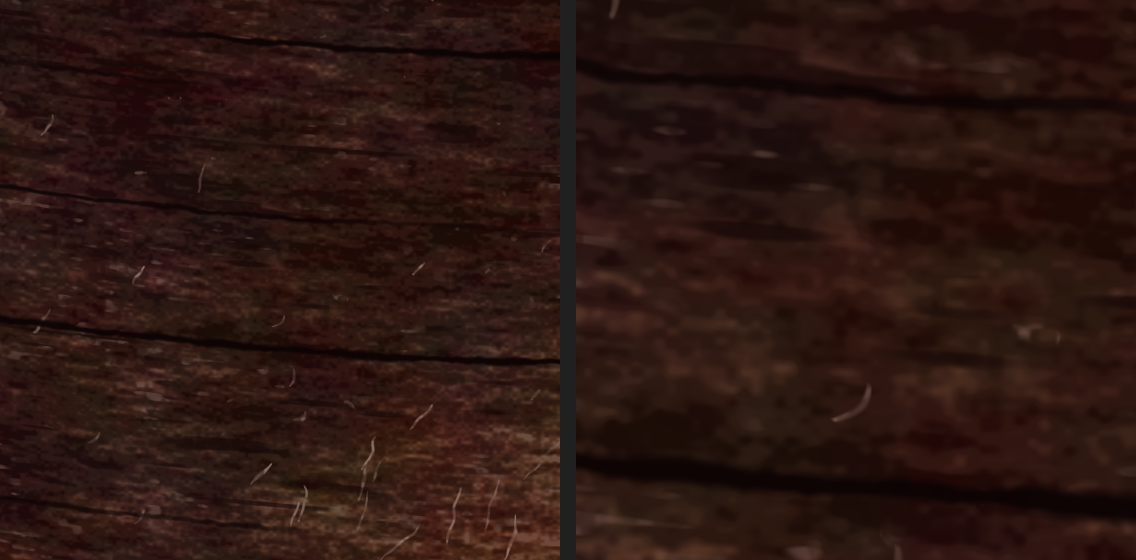
Left: the whole. Right: its middle third, enlarged.
Write a three.js fragment shader that draws this texture.

```glsl
// Dark weathered timber: stretched noise forms the grain along gently sagging
// lines, ragged black cracks follow that grain, and pale broken flecks and
// frayed scratches lie on top, densest in the warm lower right corner.

varying vec2 vUv;

const vec3 DEEP = vec3(0.118, 0.040, 0.034);
const vec3 BROWN = vec3(0.18, 0.09, 0.072);
const vec3 WARM = vec3(0.242, 0.135, 0.108);
const vec3 TAN = vec3(0.32, 0.19, 0.145);
const vec3 PALE = vec3(0.40, 0.29, 0.255);
const vec3 CRACK = vec3(0.05, 0.012, 0.014);
const vec3 SCRATCH = vec3(0.58, 0.46, 0.42);

float hash(vec2 p) {
  vec3 q = fract(p.xyx * 0.1031);
  q += dot(q, q.yzx + 33.33);
  return fract((q.x + q.y) * q.z);
}

float noise(vec2 p) {
  vec2 i = floor(p);
  vec2 f = fract(p);
  f = f * f * (3.0 - 2.0 * f);
  float low = mix(hash(i), hash(i + vec2(1.0, 0.0)), f.x);
  float high = mix(hash(i + vec2(0.0, 1.0)), hash(i + 1.0), f.x);
  return mix(low, high, f.y);
}

// Noise centred on zero with a spread of about one
float swing(vec2 p) {
  return (noise(p) - 0.5) * 4.6;
}

// Warm, scratched corner at the lower right
float wornCorner(vec2 p) {
  return smoothstep(0.36, 0.62, p.x) * (1.0 - smoothstep(0.17, 0.32, p.y));
}

// Brown ramp over a tone whose mean is zero and spread is one
vec3 woodRamp(float tone) {
  vec3 c = mix(DEEP, BROWN, smoothstep(-1.6, -0.1, tone));
  c = mix(c, WARM, smoothstep(0.0, 1.1, tone));
  c = mix(c, TAN, clamp((tone - 1.0) / 0.7, 0.0, 1.0));
  return mix(c, PALE, clamp((tone - 1.7) / 0.8, 0.0, 1.0));
}

// Ragged dark line along one grain level
float crack(vec2 g, float level, float halfWidth) {
  float wobble = 0.005 * (noise(vec2(g.x * 13.0, level * 91.0)) - 0.5)
    + 0.004 * (noise(vec2(g.x * 48.0, level * 57.0)) - 0.5)
    + 0.002 * (noise(g * vec2(110.0, 150.0)) - 0.5);
  float w = halfWidth * (0.5 + noise(vec2(g.x * 26.0, level * 37.0)));
  float d = abs(g.y - level + wobble);
  return 1.0 - smoothstep(w * 0.35, w + 0.003, d);
}

// Tapered curved strokes, at most one per cell; density is raised in the corner
float strokes(vec2 p, float cells, float angle, float spread, float halfLength,
              float halfWidth, float density, float cornerDensity, float seed) {
  float sum = 0.0;
  for (int j = -1; j <= 1; j++) {
    for (int i = -1; i <= 1; i++) {
      vec2 id = floor(p * cells) + vec2(float(i), float(j));
      vec2 key = id + seed;
      vec2 centre = (id + vec2(hash(key), hash(key + 7.3))) / cells;
      float chance = mix(density, cornerDensity, wornCorner(centre));
      float on = step(hash(key + 19.7), chance);
      float a = angle + spread * (hash(key + 31.1) - 0.5);
      vec2 d = p - centre;
      vec2 q = vec2(dot(d, vec2(cos(a), sin(a))), dot(d, vec2(-sin(a), cos(a))));
      float reach = mix(0.5, 1.0, wornCorner(centre)) * (0.4 + 0.6 * hash(key + 43.9));
      float t = q.x / (halfLength * reach);
      float bend = (hash(key + 53.3) - 0.5) * halfLength * 0.25;
      float taper = max(1.0 - t * t, 0.0);
      float w = halfWidth * (0.6 + 0.4 * taper);
      float line = 1.0 - smoothstep(w * 0.2, w * 1.6, abs(q.y - bend * t * t));
      sum = max(sum, on * line * smoothstep(0.0, 0.3, taper)
        * (0.45 + 0.55 * hash(key + 61.7)));
    }
  }
  return sum;
}

void main() {
  vec2 p = vUv;
  // Grain coordinates: y is constant along the sagging fibres
  vec2 g = vec2(p.x, p.y + 0.143 * p.x - 0.064 * p.x * p.x);
  float corner = wornCorner(p);

  // Tone from broad blotches down to fine fibres and speckle
  float tone = 0.36 * swing(vec2(3.5, 6.0) * g + 4.1)
    + 0.32 * swing(vec2(9.0, 27.0) * g + 11.7)
    + 0.42 * swing(vec2(20.0, 88.0) * g + 23.2)
    + 0.36 * swing(vec2(58.0, 135.0) * g + 37.5)
    + 0.28 * swing(vec2(140.0, 170.0) * p + 51.3);
  tone += 0.75 * corner + 0.7 * (p.x - 0.5) * (1.0 - p.y) - 0.55 * (p.y - 0.4) - 0.16;
  vec3 color = woodRamp(tone);

  // Drifting red, olive and plum tints
  float redness = 0.6 * swing(g * vec2(5.0, 9.0) + 71.0)
    + 0.5 * swing(g * vec2(22.0, 40.0) + 83.0) + 0.7 * (p.y - 0.5);
  float plum = swing(g * vec2(7.0, 11.0) + 97.0) + 1.2 * (p.y - p.x);
  color += redness * vec3(0.009, -0.009, -0.003) + plum * vec3(0.0, -0.001, 0.006);
  color += corner * vec3(0.022, 0.006, -0.008);

  // Short dark splits between the main cracks
  float fibre = noise(vec2(8.0, 75.0) * g + 5.5);
  float split = smoothstep(0.72, 0.9, fibre)
    * smoothstep(0.45, 0.7, noise(vec2(5.0, 12.0) * g + 63.0));
  color = mix(color, DEEP * 0.75, 0.7 * split);

  // Broken pale flecks gathered in patches along the grain
  float patches = smoothstep(0.5, 0.8, noise(vec2(7.0, 13.0) * g + 131.0));
  float flecks = smoothstep(0.68, 0.92, noise(vec2(36.0, 115.0) * g + 147.0));
  float crumbs = smoothstep(0.3, 0.7, noise(p * 120.0 + 17.0));
  color = mix(color, PALE, flecks * (0.12 + 0.55 * patches) * (0.4 + 0.6 * crumbs));

  // Frayed strokes: dabs along the grain, then scratches across it
  vec2 fray = vec2(noise(p * 42.0), noise(p * 42.0 + 77.0)) - 0.5;
  vec2 rough = p + 0.010 * fray;
  float dabs = strokes(rough, 11.0, -0.1, 0.7, 0.034, 0.0032, 0.22, 0.2, 3.0);
  color = mix(color, PALE * 1.1, 0.75 * crumbs * dabs);
  float scratches = strokes(rough, 10.5, 1.1, 0.8, 0.055, 0.0027, 0.1, 0.9, 29.0);
  color = mix(color, SCRATCH, (0.4 + 0.55 * crumbs) * scratches);

  // Long cracks, some fading out partway
  float gaps = crack(g, 0.432, 0.0072);
  gaps = max(gaps, crack(g, 0.978, 0.0068) * smoothstep(0.12, 0.42, p.x));
  gaps = max(gaps, 0.9 * crack(g, 0.668, 0.0034) * (1.0 - 0.6 * smoothstep(0.55, 0.8, p.x)));
  gaps = max(gaps, 0.7 * crack(g, 0.112, 0.0034) * (1.0 - smoothstep(0.4, 0.62, p.x)));
  gaps = max(gaps, 0.6 * crack(g, 0.893, 0.0036) * (1.0 - smoothstep(0.28, 0.45, p.x)));
  color = mix(color, CRACK, 0.95 * gaps);

  gl_FragColor = vec4(max(color, 0.0), 1.0);
}
```
